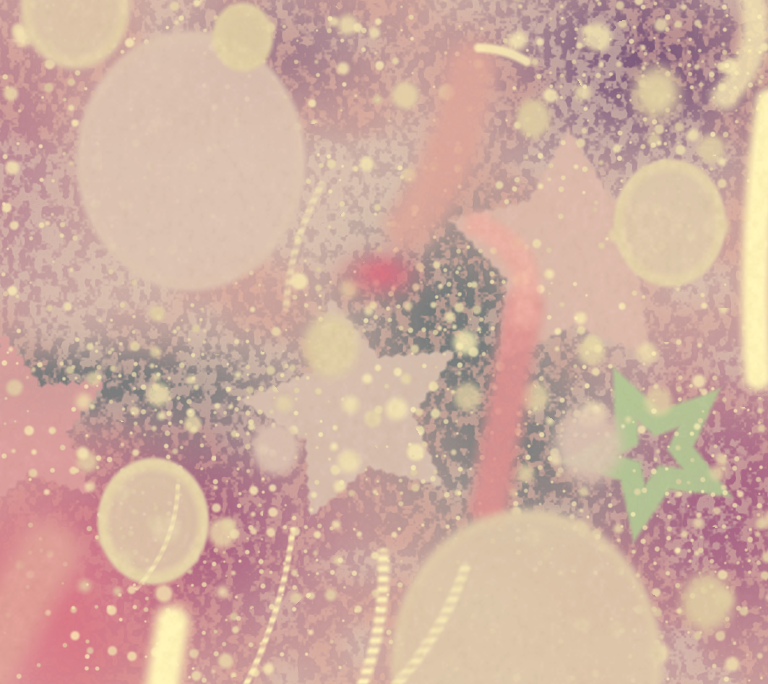
Give the GLSL for this background, as a Shadertoy shader.

```glsl
// Festive haze: soft light discs, paper stars, glowing trails and sparks over grainy plum cloth.

const vec3 PALE = vec3(.87, .77, .70);
const vec3 CREAM = vec3(.88, .81, .64);
const vec3 PINK = vec3(.88, .65, .60);
const vec3 MAUVE = vec3(.71, .57, .57);
const vec3 PLUM = vec3(.64, .36, .50);
const vec3 ROSE = vec3(.87, .42, .50);
const vec3 VIOLET = vec3(.47, .33, .47);
const vec3 TEAL = vec3(.44, .47, .47);
const vec3 GREEN = vec3(.70, .80, .58);
const vec3 GLOW = vec3(1., .95, .72);
const float TAU = 6.28319;
const float DISC_ASPECT = .88;  // discs are slightly narrow
const float GRAIN_SCALE = 125.; // cloth grains per canvas height
const int SPARK_LAYERS = 4;

float hash(vec2 p) {
  vec3 q = fract(p.xyx * .1031);
  q += dot(q, q.yzx + 33.33);
  return fract((q.x + q.y) * q.z);
}

float noise(vec2 p) {
  vec2 i = floor(p), f = fract(p), e = vec2(0, 1);
  f = f * f * (3. - 2. * f);
  return mix(mix(hash(i), hash(i + e.yx), f.x),
             mix(hash(i + e.xy), hash(i + e.yy), f.x), f.y);
}

float fill(float d, float soft) { return 1. - smoothstep(-soft, soft, d); }

float blob(vec2 p, float x, float y, float rx, float ry) {
  p = (p - vec2(x, y)) / vec2(rx, ry);
  return exp(-dot(p, p));
}

// Soft disc with a bright rim and faint inner rings
void disc(inout vec3 col, vec2 p, float x, float y, float r, float soft, float rim, vec3 tint) {
  float d = length((p - vec2(x, y)) / vec2(DISC_ASPECT, 1)) - r;
  float body = fill(d, soft);
  float rings = .15 + .15 * cos(d * TAU / .017);
  float edge = exp(-pow((d + .008) / .008, 2.)) + rings * smoothstep(-.06, 0., d);
  col = mix(col, tint, body * .86);
  col = mix(col, CREAM * 1.03, body * edge * rim);
}

// Five-pointed star with a toothed edge; turn is the angle of one tip
float star(vec2 p, float r, float inner, float turn, float teeth) {
  float step5 = TAU / 5., a = abs(mod(atan(p.y, p.x) - turn, step5) - step5 * .5);
  vec2 valley = vec2(inner * r, 0);
  vec2 q = length(p) * vec2(cos(a), sin(a)) - valley;
  vec2 e = normalize(r * vec2(cos(step5 * .5), sin(step5 * .5)) - valley);
  return dot(q, vec2(e.y, -e.x)) + teeth * abs(fract(dot(q, e) * 55.) - .5);
}

// Bent light trail between two ends
float trail(vec2 p, float ax, float ay, float bx, float by, float bend, float width) {
  vec2 a = vec2(ax, ay), ab = vec2(bx, by) - a;
  float h = clamp(dot(p - a, ab) / dot(ab, ab), 0., 1.);
  vec2 side = normalize(vec2(-ab.y, ab.x));
  float d = length(p - a - ab * h - side * bend * 4. * h * (1. - h));
  return 1. - smoothstep(width * .35, width * 1.3, d);
}

void mainImage(out vec4 fragColor, in vec2 fragCoord) {
  vec2 p = fragCoord / iResolution.y;
  float cloud = noise(p * 7.) * .6 + noise(p * 17.) * .4;
  float grain = noise(p * GRAIN_SCALE * vec2(1, .75)) * .65 + noise(p * GRAIN_SCALE * 2.1) * .35;

  // Pale wash and grainy dark cloth
  float violet = blob(p, .94, .91, .2, .15) + .5 * blob(p, .42, .93, .14, .1);
  float plum = blob(p, .28, .23, .2, .17) + blob(p, 1.06, .26, .19, .2) + .5 * blob(p, 0., .78, .13, .25);
  float teal = blob(p, .66, .54, .14, .14) + blob(p, .08, .44, .23, .055)
             + .8 * blob(p, .76, .33, .16, .14) + .5 * blob(p, .3, .4, .16, .1);
  float level = .62 - .25 * cloud;
  float speck = smoothstep(level - .18, level + .18, grain);
  vec3 col = mix(PALE, PINK, .6 * smoothstep(.35, .75, cloud));
  col = mix(col, MAUVE, .45 * speck);
  col = mix(col, PLUM, min(plum, 1.) * (.4 + .55 * speck));
  col = mix(col, VIOLET, min(violet, 1.) * (.35 + .6 * speck));
  col = mix(col, TEAL, min(teal, 1.) * (.3 + .65 * speck));
  col = mix(col, ROSE, .75 * blob(p, .07, .1, .18, .2));

  // Paper stars
  col = mix(col, mix(PALE, ROSE, .4), .85 * fill(star(p - vec2(.03, .375), .15, .48, .5, .012), .003));
  col = mix(col, mix(PALE, PINK, .3), .9 * fill(star(p - vec2(.836, .626), .19, .55, 1.6, .008), .004));
  col = mix(col, PALE * .98, .92 * fill(star(p - vec2(.52, .4), .175, .5, 3.05, .008), .003));
  float outline = abs(star(p - vec2(.953, .34), .135, .46, 2., 0.) + .017) - .017;
  col = mix(col, GREEN, .85 * fill(outline, .005));

  // Sparks, finer in each layer and denser on dark cloth
  float dark = min(violet + plum + teal, 1.);
  for (int i = 0; i < SPARK_LAYERS; i++) {
    float scale = 11. * pow(1.75, float(i));
    vec2 cell = floor(p * scale), seed = cell + float(i) * 71.;
    vec2 jitter = .3 + .4 * vec2(hash(seed), hash(seed + 19.));
    float d = length(p * scale - cell - jitter) - mix(.08, .24, hash(seed + 37.));
    float lit = step(hash(seed + 53.), .12 + .3 * dark);
    col = mix(col, mix(CREAM, GLOW, hash(seed + 5.)), lit * .75 * fill(d, .09));
  }

  // Broad pink trails
  col = mix(col, PINK, .75 * trail(p, .69, .9, .6, .67, .015, .045));
  col = mix(col, mix(ROSE, PINK, .65), .85 * trail(p, .765, .55, .715, .26, 0., .034));
  col = mix(col, PINK * 1.06, .8 * trail(p, .7, .67, .765, .54, .03, .025));
  col = mix(col, PINK, .8 * trail(p, .07, .19, -.02, .03, 0., .055));
  col = mix(col, ROSE, .8 * blob(p, .56, .6, .045, .03));

  // Discs of light
  vec3 warm = mix(PALE, CREAM, .5);
  disc(col, p, .279, .765, .19, .008, .12, PALE);
  disc(col, p, .77, .03, .225, .012, .3, warm);
  disc(col, p, .224, .238, .092, .005, .9, warm);
  disc(col, p, .979, .674, .093, .005, .7, warm);
  disc(col, p, .11, .99, .09, .01, .6, warm);
  disc(col, p, .355, .946, .05, .006, .3, CREAM);
  disc(col, p, .484, .494, .045, .014, 0., CREAM);
  disc(col, p, .403, .345, .038, .012, 0., PALE);
  disc(col, p, .96, .865, .038, .018, 0., CREAM);
  disc(col, p, .78, .827, .028, .01, 0., CREAM);
  disc(col, p, 1.034, .12, .042, .018, 0., CREAM);
  disc(col, p, .86, .35, .055, .02, 0., PALE);

  // Bright trails and thin beaded strings
  float hot = trail(p, .252, .09, .235, -.02, 0., .03) + trail(p, 1.125, .85, 1.108, .45, -.01, .024)
            + .7 * trail(p, 1.1, 1., 1.06, .86, .02, .024) + .8 * trail(p, .7, .93, .77, .91, .005, .008);
  float strings = trail(p, .428, .225, .36, 0., .01, .005) + .6 * trail(p, .47, .73, .418, .55, -.01, .006)
                + .7 * trail(p, .26, .29, .2, .14, .015, .004) + trail(p, .56, .19, .53, 0., .01, .01)
                + .7 * trail(p, .68, .17, .58, 0., .01, .009);
  col = mix(col, GLOW, min(hot + strings * (.65 + .3 * sin(p.y * 420.)), 1.));

  fragColor = vec4(clamp(col + .05 * (grain - .5), 0., 1.), 1);
}
```
